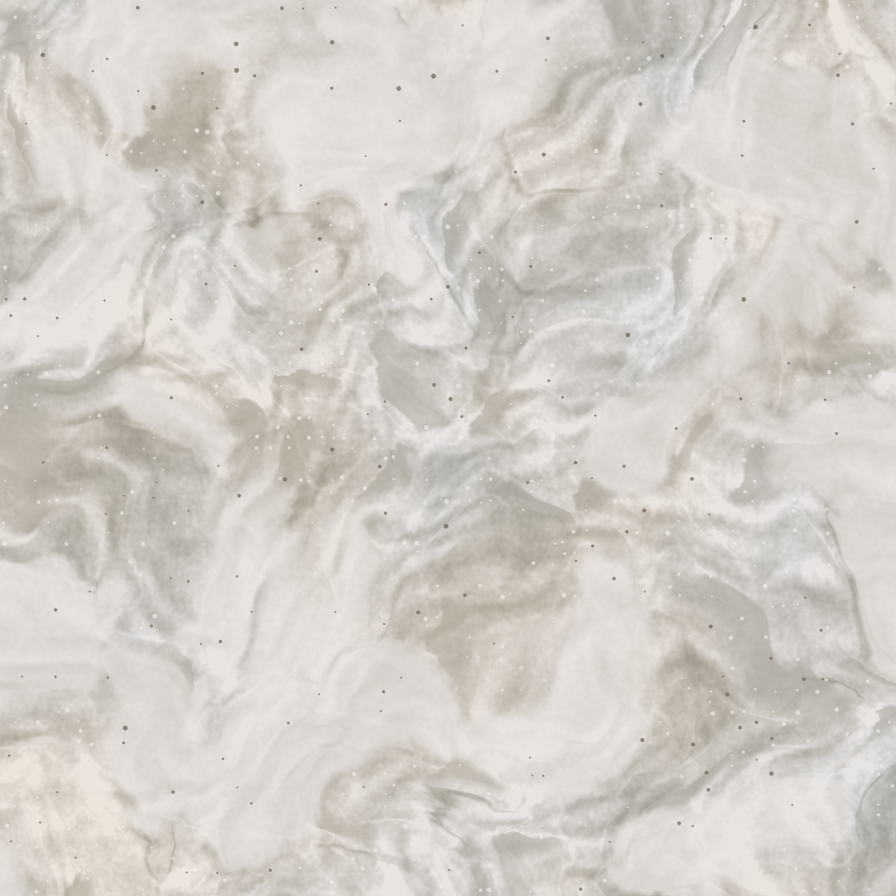
A WebGL 2 fragment shader for this texture:

```glsl
#version 300 es
precision highp float;
// Polished pale quartz: warm white patches, translucent grey flakes, wispy streaks.
// Gradient noise is warped twice, smeared along a flow field, then layered
// with jittered one-sided flakes, creases, grain and mineral specks.

uniform vec2 u_resolution;
out vec4 fragColor;

vec2 hash2(vec2 cell) {
  uvec2 v = uvec2(ivec2(cell) + 32768) * 1664525u + 1013904223u;
  v.x += v.y * 1664525u;
  v.y += v.x * 1664525u;
  v ^= v >> 16u;
  v.x += v.y * 1664525u;
  v.y += v.x * 1664525u;
  v ^= v >> 16u;
  return vec2(v & 65535u) / 65535.0;
}

float cornerSlope(vec2 cell, vec2 offset) {
  float angle = 6.2832 * hash2(cell).x;
  return dot(vec2(cos(angle), sin(angle)), offset);
}

float gradientNoise(vec2 p) {
  vec2 i = floor(p), f = p - i;
  vec2 w = f * f * f * (f * (f * 6.0 - 15.0) + 10.0);
  vec2 e = vec2(1.0, 0.0);
  return mix(mix(cornerSlope(i, f), cornerSlope(i + e, f - e), w.x),
             mix(cornerSlope(i + e.yx, f - e.yx), cornerSlope(i + 1.0, f - 1.0), w.x), w.y);
}

float fbm(vec2 p, int octaves) {
  float sum = 0.0, amplitude = 1.0;
  for (int i = 0; i < octaves; i++) {
    sum += amplitude * gradientNoise(p);
    p = mat2(1.6, 1.2, -1.2, 1.6) * p + 17.3;
    amplitude *= 0.52;
  }
  return sum;
}

float flowAngle(vec2 p) {
  return 0.5 + 3.0 * gradientNoise(p * 1.8 + 41.0) + 1.5 * gradientNoise(p * 5.0 + 73.0);
}

// Fine noise averaged along the flow direction
float streaks(vec2 p, float angle) {
  vec2 dir = vec2(cos(angle), sin(angle));
  float sum = 0.0;
  for (int i = 0; i < 10; i++) {
    sum += gradientNoise((p + dir * (float(i) - 4.5) * 0.005) * 45.0);
  }
  return sum / 10.0;
}

// Elongated chips, crisp on one side and fading on the other
float flakes(vec2 p) {
  float cover = 0.0;
  vec2 base = floor(p * 8.0);
  for (int y = -1; y <= 1; y++) {
    for (int x = -1; x <= 1; x++) {
      vec2 cell = base + vec2(x, y);
      vec2 rnd = hash2(cell + 300.0), shape = hash2(cell + 700.0);
      vec2 center = (cell + 0.2 + 0.6 * rnd) / 8.0;
      float a = flowAngle(center) + 1.6 * (shape.x - 0.5);
      vec2 d = mat2(cos(a), -sin(a), sin(a), cos(a)) * (p - center);
      d /= mix(0.03, 0.075, shape.y) * vec2(1.0, mix(0.3, 0.55, rnd.x));
      float chip = smoothstep(1.0, 0.8, length(d)) * smoothstep(-1.1, 0.5, d.y);
      cover = max(cover, chip * step(hash2(cell + 900.0).x, 0.75));
    }
  }
  return cover;
}

float specks(vec2 p, float scale, float share, float seed) {
  vec2 cell = floor(p * scale);
  vec2 rnd = hash2(cell + seed), size = hash2(cell + seed + 150.0);
  float dist = length(p - (cell + 0.3 + 0.4 * rnd) / scale);
  float radius = mix(0.0007, 0.0024, size.x * size.x);
  float edge = 1.0 / u_resolution.y;
  return step(size.y, share) * smoothstep(radius + edge, radius - edge * 0.5, dist);
}

void main() {
  vec2 p = gl_FragCoord.xy / u_resolution.y;

  // Broad folds, then ragged small ones
  vec2 q = p + 0.12 * vec2(fbm(p * 3.0 + 5.0, 3), fbm(p * 3.0 + 29.0, 3));
  vec2 r = q + 0.035 * vec2(fbm(q * 9.0 + 11.0, 5), fbm(q * 9.0 + 53.0, 5));

  float patches = smoothstep(0.06, 0.24, fbm(r * 2.7 + 8.0, 4));
  float grain = gradientNoise(p * 95.0) + gradientNoise(p * 190.0 + 31.0);

  // Clouded ground with wisps and pale filaments
  float light = 0.81 + 0.17 * fbm(r * 6.0 + 61.0, 6);
  light += 0.3 * streaks(mix(p, r, 0.6), flowAngle(p));
  light += 0.045 * smoothstep(0.1, 0.0, abs(gradientNoise(r * 14.0 + 19.0)));

  // Thin shadowed creases
  float crease = smoothstep(0.05, 0.0, abs(gradientNoise(r * 7.0 + 37.0)));
  light -= 0.09 * crease * smoothstep(0.0, 0.25, gradientNoise(q * 6.0 + 83.0));

  light = mix(light, 0.888 + 0.2 * (light - 0.8), 0.88 * patches);
  float chip = flakes(r) * (1.0 - 0.85 * patches);
  light = mix(light, 0.71 + 0.15 * (light - 0.8), 0.8 * chip);
  light += grain * mix(0.04, 0.014, max(patches, chip));
  light = clamp(light, 0.56, 0.915);

  // Warm white to stone grey, drifting between beige and cool
  vec3 color = vec3(light) - vec3(0.0, 0.02, mix(0.06, 0.038, smoothstep(0.68, 0.9, light)));
  color += vec3(0.03, 0.0, -0.035) * gradientNoise(q * 5.0 + 97.0) * (1.0 - patches);

  // Glints and dark mineral dots
  color = mix(color, vec3(0.94, 0.93, 0.91), 0.7 * specks(p, 85.0, 0.13, 200.0) * (1.0 - patches));
  color = mix(color, vec3(0.44, 0.39, 0.33), 0.75 * specks(p, 55.0, 0.06, 500.0));
  fragColor = vec4(color, 1.0);
}
```
